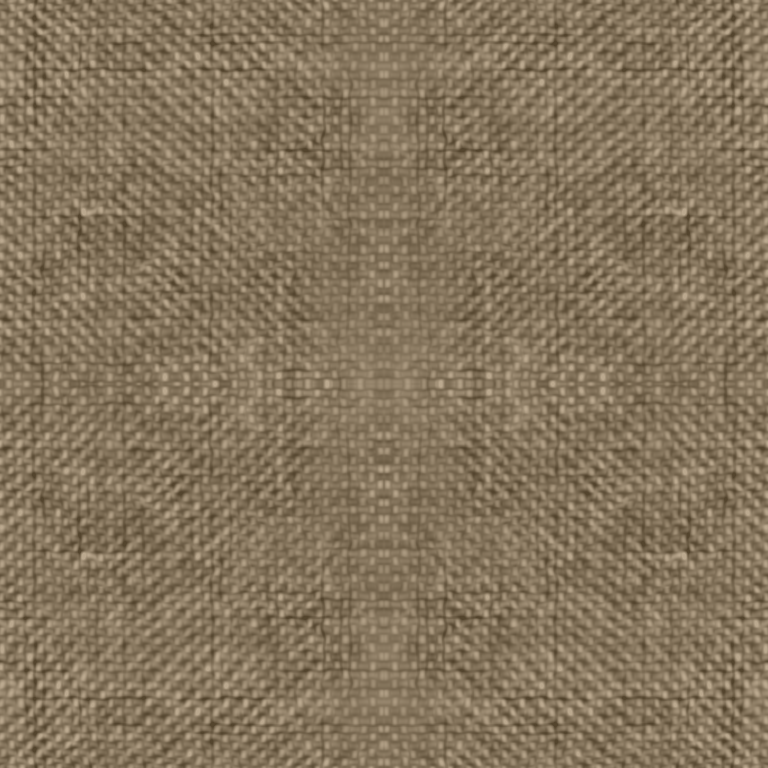
This texture is drawn by a WebGL 2 fragment shader. Its source:

```glsl
#version 300 es
precision highp float;
// Coarse burlap in plain weave, folded into four mirrored quarters.
// Soft yarn bumps sit on a nearly straight thread grid and join into slanted
// rows; noise varies thread tone, grain, fine dark gaps and local contrast.

uniform vec2 u_resolution;
out vec4 fragColor;

const float PI = 3.14159265;

float hash(vec2 p) {
  return fract(sin(dot(p, vec2(127.1, 311.7))) * 43758.5453);
}

float noise(vec2 p) {
  vec2 cell = floor(p);
  vec2 f = fract(p);
  f = f * f * (3.0 - 2.0 * f);
  float low = mix(hash(cell), hash(cell + vec2(1.0, 0.0)), f.x);
  float high = mix(hash(cell + vec2(0.0, 1.0)), hash(cell + 1.0), f.x);
  return mix(low, high, f.y);
}

// Soft round yarn profile that sinks where the thread dives under.
float threadCrest(float across, float along) {
  return (0.5 + 0.5 * cos(2.0 * PI * across)) * (0.65 + 0.35 * cos(PI * along));
}

// Fine dark slit beside one thread, broken into short stretches.
float threadGap(float across, float along, float seed) {
  float id = floor(across);
  float slit = 1.0 - smoothstep(0.05, 0.28, abs(fract(across) - 0.5));
  float strength = smoothstep(0.3, 1.0, hash(vec2(id, seed)));
  return slit * strength * smoothstep(0.4, 0.75, noise(vec2(along * 0.22, id * 3.0 + seed)));
}

void main() {
  vec2 uv = gl_FragCoord.xy / u_resolution;
  vec2 quarter = abs(uv - 0.5);

  // Thread grid, 82 across and 90 down, drifting slowly with a short wobble.
  vec2 p = quarter * vec2(82.0, 90.0);
  vec2 slow = vec2(noise(quarter * vec2(9.0, 3.0)), noise(quarter.yx * vec2(9.0, 3.0) + 31.0)) - 0.5;
  vec2 brief = vec2(noise(p * 0.6 + 5.0), noise(p * 0.6 + 57.0)) - 0.5;
  p += slow * 0.9 + brief * 0.32;

  // Interlacing: warp and weft take turns on top, checker fashion.
  vec2 id = floor(p + 0.5);
  vec2 f = p - id;
  float checker = cos(PI * p.x) * cos(PI * p.y);
  float warpOnTop = smoothstep(-0.5, 0.5, checker);
  float warp = threadCrest(f.x, f.y);
  float weft = threadCrest(f.y, f.x) * 0.85;
  float relief = mix(weft, warp, warpOnTop) - 0.42;

  // Slanting light joins the bumps into rows; both slants merge at the folds.
  float oneSlant = smoothstep(0.0, 0.13, quarter.x) * smoothstep(0.0, 0.06, quarter.y);
  float diagonal = mix(checker, cos(PI * (p.x - p.y) + 0.4), oneSlant);

  // The cloth flattens down the middle, most of all near the centre.
  float flatColumn = 1.0 - smoothstep(0.0, 0.14, quarter.x);
  float flatCentre = 1.0 - smoothstep(0.02, 0.16, length((uv - vec2(0.5, 0.54)) * vec2(1.2, 1.0)));
  float contrast = 1.06 - 0.24 * flatColumn - 0.22 * flatCentre;
  contrast *= 0.8 + 0.4 * noise(quarter * 14.0 + 9.0);
  float slant = 0.17 * (0.65 + 0.7 * noise(quarter * 18.0 + 47.0));

  float tone = 0.51 + contrast * (0.38 * relief + slant * diagonal);

  // Uneven yarn, fibre grain and broad stains.
  tone += 0.1 * (hash(vec2(id.x, 3.0)) - 0.5) * cos(PI * f.x);
  tone += 0.1 * (hash(vec2(id.y, 8.0)) - 0.5) * cos(PI * f.y);
  tone += 0.42 * (noise(p * 1.2 + 13.0) - 0.5) * contrast;
  tone += 0.11 * (noise(quarter * 9.0 + 21.0) - 0.5);
  tone -= 0.17 * contrast * (threadGap(p.x, p.y, 17.0) + threadGap(p.y, p.x, 43.0));

  // Occasional pale slubs.
  tone += 0.2 * smoothstep(0.75, 1.0, noise(p * vec2(0.9, 0.6) + 71.0)) * contrast;

  vec3 shadowBrown = vec3(0.36, 0.30, 0.21);
  vec3 paleFlax = vec3(0.70, 0.63, 0.53);
  fragColor = vec4(mix(shadowBrown, paleFlax, clamp(tone, -0.1, 1.1)), 1.0);
}
```
